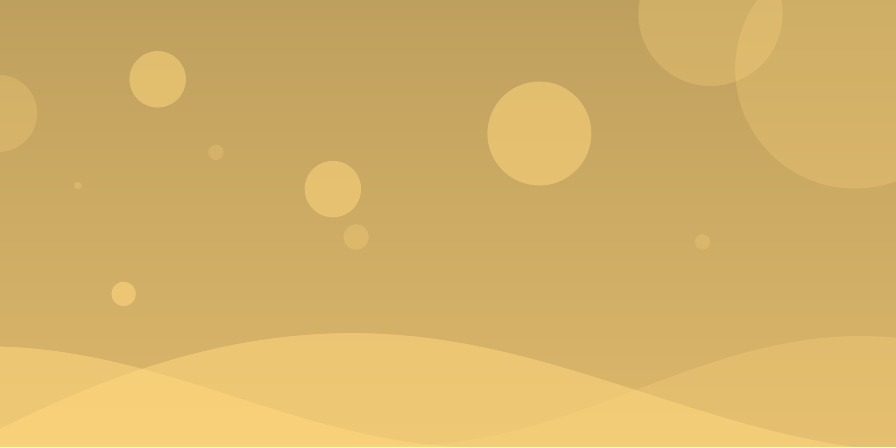
A Shadertoy shader for this background:

```glsl
const vec3 SKY_TOP = vec3(0.745, 0.626, 0.367);
const vec3 SKY_BASE = vec3(0.866, 0.719, 0.421);
const vec3 GLOW = vec3(1.0, 0.843, 0.490);
const vec3 FLOOR_WHITE = vec3(1.0);
const float FLOOR_HEIGHT = 0.0025;
const float PI = 3.14159;

// Disc: centre x, centre y, radius, opacity
const int DISC_COUNT = 11;
const vec4 DISCS[DISC_COUNT] = vec4[](
    vec4(0.352, 0.823, 0.063, 0.51),
    vec4(0.743, 0.578, 0.063, 0.51),
    vec4(1.204, 0.702, 0.116, 0.51),
    vec4(0.276, 0.344, 0.027, 0.58),
    vec4(0.482, 0.660, 0.017, 0.22),
    vec4(0.174, 0.586, 0.008, 0.25),
    vec4(0.795, 0.471, 0.028, 0.27),
    vec4(1.568, 0.460, 0.017, 0.23),
    vec4(-0.003, 0.747, 0.086, 0.25),
    vec4(1.586, 0.969, 0.161, 0.26),
    vec4(1.908, 0.846, 0.267, 0.25)
);

// Smooth coverage of the region where the distance is negative
float coverage(float dist, float pixel) {
    return 1.0 - smoothstep(-0.5 * pixel, 0.5 * pixel, dist);
}

float discDistance(vec2 p, vec2 centre, float radius) {
    return length(p - centre) - radius;
}

// Cosine crest; swing and span hold the left and right slopes
float hillHeight(float x, vec2 peak, vec2 swing, vec2 span) {
    float offset = x - peak.x;
    float side = step(0.0, offset);
    float phase = min(abs(offset) / mix(span.x, span.y, side), 1.0) * PI;
    return peak.y - mix(swing.x, swing.y, side) * (1.0 - cos(phase));
}

vec3 addHill(vec3 color, vec2 p, vec2 peak, vec2 swing, vec2 span, float opacity, float pixel) {
    float dist = p.y - hillHeight(p.x, peak, swing, span);
    return mix(color, GLOW, opacity * coverage(dist, pixel));
}

void mainImage(out vec4 fragColor, in vec2 fragCoord) {
    float pixel = 1.0 / iResolution.y;
    vec2 p = fragCoord * pixel;
    vec3 color = mix(SKY_BASE, SKY_TOP, p.y);

    // Floating translucent discs
    for (int i = 0; i < DISC_COUNT; i++) {
        vec4 disc = DISCS[i];
        float dist = discDistance(p, disc.xy, disc.z);
        color = mix(color, GLOW, disc.w * coverage(dist, pixel));
    }

    // Overlapping hills
    color = addHill(color, p, vec2(1.922, 0.250), vec2(0.122), vec2(1.015), 0.27, pixel);
    color = addHill(color, p, vec2(0.786, 0.2565), vec2(0.513, 0.134), vec2(2.604, 1.310), 0.53, pixel);
    color = addHill(color, p, vec2(-0.030, 0.227), vec2(0.113), vec2(1.110), 0.53, pixel);

    // Bright strip along the floor
    color = mix(color, FLOOR_WHITE, coverage(p.y - FLOOR_HEIGHT, pixel));

    fragColor = vec4(color, 1.0);
}
```
